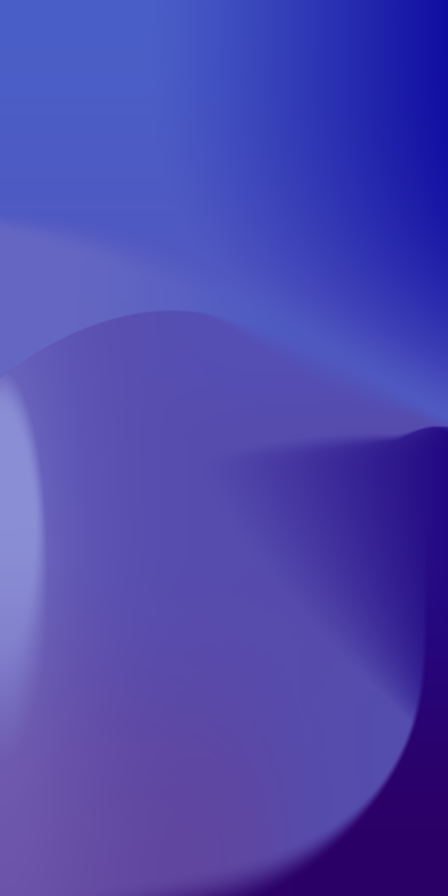
Write a Shadertoy shader that draws this background.

```glsl
// Soft violet and blue waves: a blue sky over a domed body with a dark lobe,
// a deep purple lower corner and a pale glow at the left. Each layer is a
// curve or implicit shape in 0..1 canvas units, blended with its own softness.

// 0 to 1 ramp centred on zero
float ramp(float d, float width) {
    return smoothstep(-width, width, d);
}

vec3 skyColor(vec2 p) {
    // deep blue spreads from the upper right
    float start = 0.33 + 0.62 * pow(min((1.0 - p.y) / 0.455, 1.1), 3.5);
    float depth = clamp((p.x - start) / 0.67, 0.0, 1.0);
    vec3 sky = mix(vec3(0.32, 0.34, 0.75), vec3(0.29, 0.37, 0.78), smoothstep(0.6, 1.0, p.y));
    sky = mix(sky, vec3(0.06, 0.05, 0.63), pow(depth, 1.2));

    // pale mist under a falling curve
    float mistTop = 0.753 - 0.08 * p.x - 0.135 * p.x * p.x;
    float mist = ramp(mistTop - p.y, 0.012 + 0.05 * p.x);
    vec3 mistColor = mix(vec3(0.41, 0.41, 0.76), vec3(0.30, 0.36, 0.76), smoothstep(0.1, 0.7, p.x));
    return mix(sky, mistColor, 0.85 * mist);
}

vec3 bodyColor(vec2 p) {
    vec3 body = mix(vec3(0.375, 0.27, 0.62), vec3(0.335, 0.295, 0.68), smoothstep(0.03, 0.40, p.y));
    body = mix(body, vec3(0.33, 0.31, 0.71), smoothstep(0.50, 0.64, p.y) * smoothstep(0.15, 0.6, p.x));
    body = mix(body, vec3(0.42, 0.31, 0.65), 0.7 * (1.0 - smoothstep(0.0, 0.4, p.x))
        * (1.0 - smoothstep(0.05, 0.5, p.y)));
    body = mix(body, vec3(0.33, 0.30, 0.68), smoothstep(0.4, 0.85, p.x) * (1.0 - smoothstep(0.2, 0.4, p.y)));

    // dark lobe growing toward the right edge
    float below = max(0.48 - p.y, 0.0) / 0.26;
    float above = max(p.y - 0.48, 0.0) / 0.043;
    float start = min(0.44 + 0.42 * pow(below, 1.3) + 0.4 * above * above, 0.95);
    float lobe = clamp((p.x - start) / (1.0 - start), 0.0, 1.0);
    float lobeTop = 0.524 - 0.012 * (1.0 - smoothstep(0.87, 0.97, p.x));
    lobe *= ramp(lobeTop - p.y, 0.002 + 0.07 * max(0.93 - p.x, 0.0));
    body = mix(body, vec3(0.13, 0.03, 0.51), pow(lobe, 1.15));

    // purple corner outside a rounded, superelliptic boundary
    vec2 bend = vec2(p.x / 0.945, max(1.0 - p.y / 0.31, 0.0));
    float outside = pow(pow(bend.x, 2.7) + pow(bend.y, 2.7), 1.0 / 2.7) - 1.0;
    float soft = mix(0.13, 0.012, smoothstep(0.45, 0.92, p.x));
    float corner = smoothstep(-0.3 * soft, soft, outside) * smoothstep(0.05, 0.5, p.x);
    corner *= 1.0 - smoothstep(0.27, 0.46, p.y);
    vec3 cornerColor = mix(vec3(0.17, 0.0, 0.40), vec3(0.14, 0.03, 0.51), smoothstep(0.05, 0.38, p.y));
    return mix(body, cornerColor, corner);
}

void mainImage(out vec4 fragColor, in vec2 fragCoord) {
    vec2 p = fragCoord / iResolution.xy;

    // dome: a parabola on the left, a straight slope on the right
    float left = max(0.40 - p.x, 0.0) / 0.40;
    float right = p.x - 0.46;
    float dome = 0.655 - 0.0766 * left * left - 0.12 * (right + sqrt(right * right + 0.002));
    float domeSoft = 0.0015 + 0.028 * smoothstep(0.42, 0.75, p.x) * (1.0 - 0.7 * smoothstep(0.75, 1.0, p.x));
    float inside = ramp(dome - p.y, domeSoft);
    vec3 color = mix(skyColor(p), bodyColor(p), inside);

    // pale glow, crisp above and diffuse below, with a wide halo
    float reach = length(vec2(p.x / 0.10, (p.y - 0.38) / 0.20));
    float glowSoft = mix(0.6, 0.2, smoothstep(0.2, 0.45, p.y));
    float glow = 1.0 - ramp(reach - 1.0, glowSoft);
    float halo = 0.4 * exp(-0.9 * max(reach - 0.8, 0.0));
    vec3 glowColor = mix(vec3(0.50, 0.49, 0.79), vec3(0.55, 0.57, 0.84), smoothstep(0.2, 0.42, p.y));
    color = mix(color, glowColor, max(0.95 * glow, halo) * inside);

    fragColor = vec4(color, 1.0);
}
```
